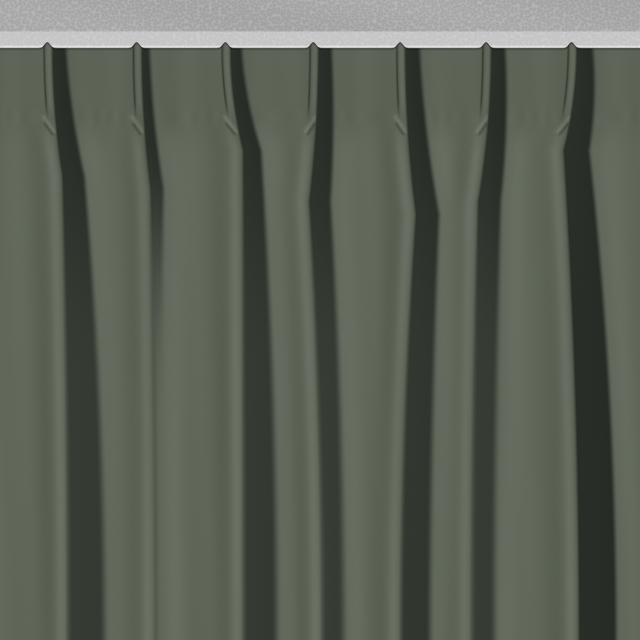
Reproduce this texture procedurally as a Shadertoy shader.

```glsl
// A green pinch-pleated curtain hanging from a pale rail below a plaster ceiling.
// Seven pleats are looped over: each has an edge that bends at a knee, a shadow
// that widens downwards, a lit ridge and a crumple below the stitched heading.

const int PLEATS = 7;
const float FIRST_PLEAT = 0.081;    // x of the first pleat edge
const float PLEAT_STEP = 0.1365;
const float SPACING_DRIFT = 0.006;
const float RAIL_TOP = 0.951;
const float CURTAIN_TOP = 0.925;
const float HEADING = 0.108;        // height of the stitched heading

const vec3 FABRIC = vec3(0.372, 0.402, 0.350);
const vec3 SHADOW = vec3(0.235, 0.255, 0.225);
const vec3 DEEP_SHADOW = vec3(0.152, 0.172, 0.148);
const vec3 CEILING = vec3(0.67);
const vec3 RAIL = vec3(0.785);

// Per pleat: edge shift at the knee, at the foot; shadow width at the knee, at the foot
const vec4 FOLD[PLEATS] = vec4[PLEATS](
    vec4(0.016, 0.026, 0.036, 0.057), vec4(0.014, 0.023, 0.022, 0.008),
    vec4(0.020, 0.022, 0.030, 0.052), vec4(-0.014, 0.008, 0.035, 0.033),
    vec4(0.017, -0.005, 0.038, 0.046), vec4(-0.020, -0.028, 0.037, 0.035),
    vec4(-0.020, 0.004, 0.042, 0.060));
// Per pleat: depth of the knee below the top, darkness of the shadow at the foot
const vec2 KNEE[PLEATS] = vec2[PLEATS](
    vec2(0.20, 0.25), vec2(0.22, 0.0), vec2(0.16, 0.3), vec2(0.24, 0.2),
    vec2(0.26, 0.45), vec2(0.24, 0.2), vec2(0.16, 0.9));

float bell(float x, float width) { x /= width; return exp(-x * x); }

vec2 hash2(vec2 p) {
    return fract(sin(vec2(dot(p, vec2(127.1, 311.7)), dot(p, vec2(269.5, 183.3)))) * 43758.5);
}

// Distance to the nearest scattered cell point
float cellular(vec2 p) {
    vec2 cell = floor(p);
    float nearest = 2.0;
    for (int j = -1; j <= 1; j++)
    for (int i = -1; i <= 1; i++) {
        vec2 c = cell + vec2(i, j);
        nearest = min(nearest, distance(p, c + hash2(c)));
    }
    return nearest;
}

float segment(vec2 p, vec2 a, vec2 b) {
    vec2 ab = b - a;
    return length(p - a - ab * clamp(dot(p - a, ab) / dot(ab, ab), 0.0, 1.0));
}

// Plaster ceiling and rail with its bright lower lip
vec3 wall(vec2 uv, float px) {
    float grain = cellular(uv * 210.0) - 0.5;
    vec3 ceiling = CEILING + 0.09 * grain + 0.012 * sin(uv.x * 9.0 + uv.y * 40.0);
    vec3 rail = RAIL + 0.05 * grain + 0.1 * smoothstep(0.005, 0.002, uv.y - CURTAIN_TOP);
    return mix(ceiling, rail, smoothstep(px, -px, uv.y - RAIL_TOP));
}

void mainImage(out vec4 fragColor, in vec2 fragCoord) {
    vec2 uv = fragCoord / iResolution.xy;
    float px = 1.0 / iResolution.y;
    float depth = max(CURTAIN_TOP - uv.y, 0.0);
    float below = smoothstep(HEADING - 0.01, HEADING + 0.06, depth);

    // Broad soft undulation of the cloth, and the puckered heading seam
    float light = 0.007 * sin(uv.x * 47.0 + 2.0 * depth) + 0.005 * sin(uv.x * 113.0 - 5.0 * depth);
    light += 0.015 * (below - 0.8);
    light += 0.009 * bell(depth - HEADING, 0.012) * sin(uv.x * 210.0 + 3.0 * sin(uv.x * 37.0));

    float shade = 0.0, deep = 0.0, hem = CURTAIN_TOP;
    for (int i = 0; i < PLEATS; i++) {
        vec4 fold = FOLD[i];
        float knee = KNEE[i].x;
        float n = float(i);
        float top = FIRST_PLEAT + PLEAT_STEP * n + SPACING_DRIFT * sin(n * 0.5236);

        // Edge bends to the knee, then eases to the foot
        float bend = min(depth / knee, 1.0);
        float fall = clamp((depth - knee) / (CURTAIN_TOP - knee), 0.0, 1.0);
        float ease = fall * (2.0 - fall);
        float edge = top + mix(fold.x * bend * bend, fold.y, ease);
        float width = mix(fold.z * mix(0.65, 1.0, bend), fold.w, ease);
        float u = uv.x - edge, v = u - width;

        // Shadow behind the pleat; narrow feet fade away
        float soft = px + 0.001 + 0.005 * ease * (1.0 - KNEE[i].y);
        float mask = smoothstep(-soft, soft, u) * (1.0 - smoothstep(-soft - 0.003, soft + 0.002, v));
        mask *= mix(1.0, smoothstep(0.005, 0.03, fold.w), smoothstep(0.15, 0.6, depth));
        float across = clamp(u / width, 0.0, 1.0);
        float dark = mix(0.75 + 0.25 * across, KNEE[i].y + 0.15 * across, smoothstep(0.1, 0.5, depth));
        shade = max(shade, mask);
        deep = max(deep, mask * dark);

        // Lit ridge, its soft hollow, and the cloth emerging from the shadow
        light += below * (0.04 * bell(u + 0.013, 0.008) - 0.022 * bell(u + 0.033, 0.015));
        light += 0.018 * below * bell(v - 0.022, 0.016);
        light -= 0.05 * bell(u, 0.004) * below;

        // Stitched finger above, crumple where it opens
        float finger = 1.0 - smoothstep(HEADING - 0.03, HEADING + 0.01, depth);
        light += finger * (0.03 * bell(u + 0.005, 0.003) - 0.13 * bell(u + 0.012, 0.0018));
        vec2 q = vec2(u * sign(fold.x) + (fold.x < 0.0 ? -0.001 : 0.017), depth - HEADING);
        light += 0.06 * bell(segment(q, vec2(0.0), vec2(0.014, 0.022)), 0.0035);
        light -= 0.08 * bell(segment(q, vec2(0.001, 0.011), vec2(0.010, 0.026)), 0.0025);

        hem = max(hem, CURTAIN_TOP + 0.009 * bell(uv.x - top + 0.007, 0.006));
    }

    vec3 cloth = FABRIC + light;
    cloth = mix(cloth, mix(SHADOW, DEEP_SHADOW, deep) + 0.15 * light, shade);
    cloth *= 1.0 - 0.45 * bell(uv.y - hem, 0.0025);
    cloth += 0.006 * (cellular(uv * 260.0) - 0.5);

    vec3 color = mix(wall(uv, px), cloth, smoothstep(px, -px, uv.y - hem));
    fragColor = vec4(clamp(color, 0.0, 1.0), 1.0);
}
```
